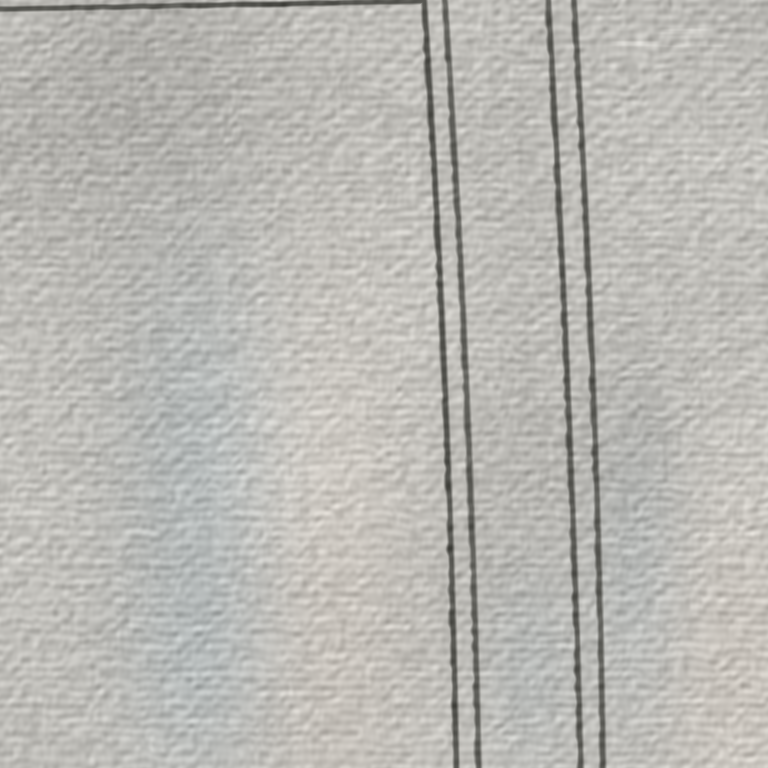
A WebGL 1 fragment shader for this texture:

```glsl
precision highp float;
// Pale woven cloth with two pairs of slanted dark stripes and a thin top rule.
// Value noise embosses a jittered thread grid; soft elliptical stains tint it,
// and the stripes are gently bowed distance bands roughened by the weave.
uniform vec2 u_resolution;

float hash(vec2 p) {
  return fract(sin(dot(p, vec2(127.1, 311.7))) * 43758.5453);
}

float noise(vec2 p) {
  vec2 i = floor(p), f = fract(p);
  f = f * f * (3.0 - 2.0 * f);
  return mix(mix(hash(i), hash(i + vec2(1.0, 0.0)), f.x),
             mix(hash(i + vec2(0.0, 1.0)), hash(i + vec2(1.0, 1.0)), f.x), f.y);
}

float stain(vec2 p, vec2 center, vec2 radius) {
  vec2 d = (p - center) / radius;
  return exp(-dot(d, d));
}

// Height of the cloth: uneven fibres plus alternating raised threads
float clothHeight(vec2 p) {
  vec2 q = p + 0.006 * (vec2(noise(p * 28.0), noise(p * 28.0 + 41.0)) - 0.5);
  vec2 thread = q * vec2(76.0, 82.0);
  float weave = sin(thread.x * 3.14159) * sin(thread.y * 3.14159);
  float rows = cos(thread.y * 6.28318);
  float fibres = noise(q * vec2(85.0, 115.0)) + 0.6 * noise(q * vec2(150.0, 125.0) + 17.0);
  return fibres + 0.16 * weave + 0.13 * rows;
}

// Slanted stripe from topX to bottomX, bowed sideways at mid height
float stripe(vec2 p, float topX, float bottomX, float bow, float rough) {
  float x = mix(bottomX, topX, p.y) + bow * 4.0 * p.y * (1.0 - p.y);
  float width = 0.0052 + 0.0012 * rough;
  return 1.0 - smoothstep(0.0012, width + 0.0012, abs(p.x - x + 0.0008 * rough));
}

void main() {
  vec2 p = gl_FragCoord.xy / u_resolution;

  // Broad light and shade
  float shade = 0.735 + 0.05 * (noise(p * 5.0 + 3.0) - 0.5);
  shade += 0.035 * stain(p, vec2(0.42, 0.30), vec2(0.20, 0.45));
  shade += 0.030 * stain(p, vec2(0.97, 0.15), vec2(0.16, 0.35));
  shade += 0.022 * stain(p, vec2(0.04, 0.25), vec2(0.15, 0.30));
  shade -= 0.040 * stain(p, vec2(0.18, 0.86), vec2(0.28, 0.16));
  shade -= 0.022 * stain(p, vec2(0.68, 0.65), vec2(0.07, 0.45));
  shade -= 0.030 * stain(p, vec2(0.83, 0.42), vec2(0.06, 0.20));
  vec3 color = shade * vec3(1.008, 1.0, 0.974);

  // Cool washes and warm patches
  float cool = stain(p, vec2(0.26, 0.40), vec2(0.10, 0.26))
             + 0.7 * stain(p, vec2(0.26, 0.12), vec2(0.09, 0.14))
             + 0.7 * stain(p, vec2(0.83, 0.25), vec2(0.06, 0.20))
             + 0.6 * stain(p, vec2(0.69, 0.13), vec2(0.06, 0.13));
  color += cool * vec3(-0.035, -0.010, 0.008);
  float warm = stain(p, vec2(0.43, 0.20), vec2(0.11, 0.42))
             + stain(p, vec2(0.96, 0.12), vec2(0.12, 0.25));
  color += warm * vec3(0.014, 0.0, -0.008);

  // Embossed weave, lit from the upper left
  float height = clothHeight(p);
  float relief = height - clothHeight(p + vec2(-0.0035, 0.0045));
  float grain = 0.075 * relief + 0.055 * (height - 0.8);
  color += grain;

  // Pale loose threads near the upper right
  float threadRow = abs(fract((p.y - 0.935) * 62.0) - 0.5);
  float threadArea = smoothstep(0.75, 0.80, p.x) * (1.0 - smoothstep(0.93, 0.97, p.x))
                   * smoothstep(0.928, 0.937, p.y) * (1.0 - smoothstep(0.960, 0.969, p.y));
  color += 0.10 * threadArea * (1.0 - smoothstep(0.08, 0.35, threadRow))
         * smoothstep(0.2, 0.7, noise(p * vec2(32.0, 90.0)));

  // Two stripe pairs and the rule that meets the first stripe
  float rough = noise(p * vec2(60.0, 95.0)) * 2.0 - 1.0;
  float ink = stripe(p, 0.552, 0.594, 0.006, rough);
  ink = max(ink, 0.90 * stripe(p, 0.579, 0.623, 0.006, rough));
  ink = max(ink, 0.95 * stripe(p, 0.7135, 0.756, 0.004, rough));
  ink = max(ink, 0.92 * stripe(p, 0.747, 0.785, 0.006, rough));
  float ruleY = mix(0.988, 0.9985, p.x / 0.552);
  float rule = 1.0 - smoothstep(0.0012, 0.0055, abs(p.y - ruleY + 0.0006 * rough));
  ink = max(ink, rule * (1.0 - smoothstep(0.551, 0.555, p.x)));
  vec3 inkColor = vec3(0.27, 0.27, 0.25) + 0.6 * grain;
  color = mix(color, inkColor, ink * (0.88 + 0.10 * rough));

  gl_FragColor = vec4(clamp(color, 0.0, 1.0), 1.0);
}
```
